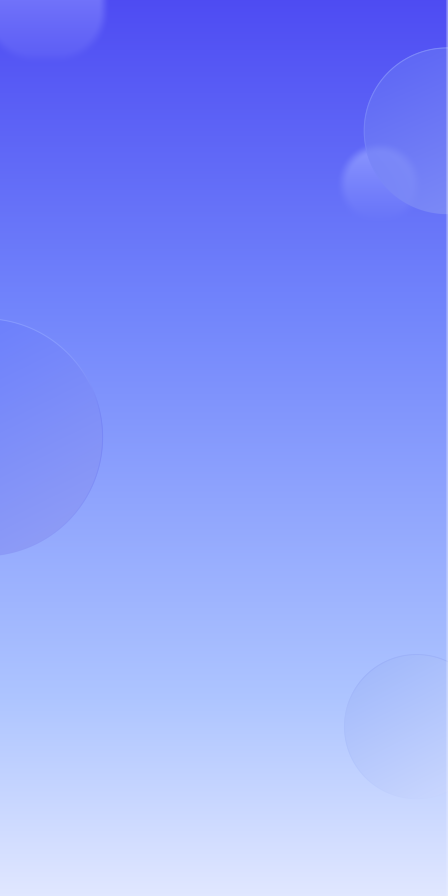
Give the GLSL for this background, as a Shadertoy shader.

```glsl
// A vertical indigo-to-pale-blue gradient with floating translucent shapes.
// Distance fields give three crisp glass discs with a diagonal tint and thin
// rim, two blurred shapes that fade downwards, and a faint right-hand edge.

// Three linear segments from the top (t = 0) to the bottom (t = 1).
vec3 skyGradient(float t) {
    const vec3 indigo = vec3(0.305, 0.295, 0.950);
    const vec3 periwinkle = vec3(0.445, 0.520, 0.985);
    const vec3 paleBlue = vec3(0.680, 0.770, 1.000);
    const vec3 mist = vec3(0.880, 0.905, 1.000);
    vec3 color = mix(indigo, periwinkle, clamp(t / 0.345, 0.0, 1.0));
    color = mix(color, paleBlue, clamp((t - 0.345) / 0.435, 0.0, 1.0));
    return mix(color, mist, clamp((t - 0.78) / 0.22, 0.0, 1.0));
}

// Rounded box; a zero core gives a circle.
float roundedDistance(vec2 p, vec2 center, vec2 core, float radius) {
    vec2 q = abs(p - center) - core;
    return length(max(q, 0.0)) + min(max(q.x, q.y), 0.0) - radius;
}

// Blurred shape, brightest at its top and clear at its bottom.
vec3 softShape(vec3 base, vec2 p, vec2 center, vec2 core, float radius,
               float blur, vec3 glow, float topAlpha, float bottomAlpha) {
    float d = roundedDistance(p, center, core, radius);
    float mask = 1.0 - smoothstep(-blur, blur, d);
    float height = (p.y - center.y) / (radius + core.y) * 0.5 + 0.5;
    return mix(base, glow, mask * mix(bottomAlpha, topAlpha, clamp(height, 0.0, 1.0)));
}

// Crisp disc, tinted from upper left to lower right, with a shaded rim.
vec3 glassDisc(vec3 base, vec2 p, vec2 center, float radius, float pixel,
               vec3 startTint, vec3 endTint, float alpha,
               vec3 topRim, vec3 sideRim, float rimAlpha) {
    float d = roundedDistance(p, center, vec2(0.0), radius);
    vec2 q = (p - center) / radius;
    float diagonal = clamp(0.5 + 0.25 * q.x - 0.40 * q.y, 0.0, 1.0);
    float mask = 1.0 - smoothstep(-0.7 * pixel, 0.7 * pixel, d);
    vec3 color = mix(base, mix(startTint, endTint, diagonal), alpha * mask);

    // Rim fades towards the lower edge.
    float line = 1.0 - smoothstep(0.0, 0.001 + pixel * 0.7, abs(d + 0.001));
    float fade = smoothstep(-1.2, 0.3, q.y);
    vec3 rim = mix(sideRim, topRim, smoothstep(0.1, 0.8, q.y));
    return mix(color, rim, line * fade * rimAlpha);
}

void mainImage(out vec4 fragColor, in vec2 fragCoord) {
    // Canvas spans 0..1 across and 0..2 upwards.
    vec2 p = fragCoord / iResolution.xy * vec2(1.0, 2.0);
    float pixel = 1.0 / iResolution.x;
    vec3 color = skyGradient(1.0 - p.y * 0.5);

    // Blurred shapes at the top left and upper right.
    color = softShape(color, p, vec2(0.102, 2.0), vec2(0.026), 0.104, 0.014,
                      vec3(0.54, 0.56, 1.0), 1.0, 0.15);
    color = softShape(color, p, vec2(0.847, 1.588), vec2(0.0), 0.083, 0.014,
                      vec3(0.57, 0.62, 1.0), 0.85, 0.0);

    // Upper right glass disc.
    color = glassDisc(color, p, vec2(0.998, 1.708), 0.186, pixel,
                      vec3(0.39, 0.44, 0.96), vec3(0.54, 0.60, 0.96), 0.65,
                      vec3(0.52, 0.57, 0.98), vec3(0.48, 0.53, 0.98), 0.75);
    // Large glass disc on the left.
    color = glassDisc(color, p, vec2(-0.036, 1.024), 0.266, pixel,
                      vec3(0.40, 0.48, 0.99), vec3(0.55, 0.60, 0.96), 0.85,
                      vec3(0.55, 0.63, 1.0), vec3(0.45, 0.51, 0.96), 0.70);
    // Lower right glass disc.
    color = glassDisc(color, p, vec2(0.930, 0.378), 0.162, pixel,
                      vec3(0.63, 0.72, 0.98), vec3(0.79, 0.84, 0.995), 0.80,
                      vec3(0.60, 0.68, 0.97), vec3(0.66, 0.74, 0.98), 0.65);

    // Faint pale strip along the right edge.
    float strip = smoothstep(-0.5, 0.5, (p.x - 0.9965) / pixel);
    color = mix(color, vec3(0.92, 0.94, 1.0), 0.41 * strip);

    fragColor = vec4(color, 1.0);
}
```
